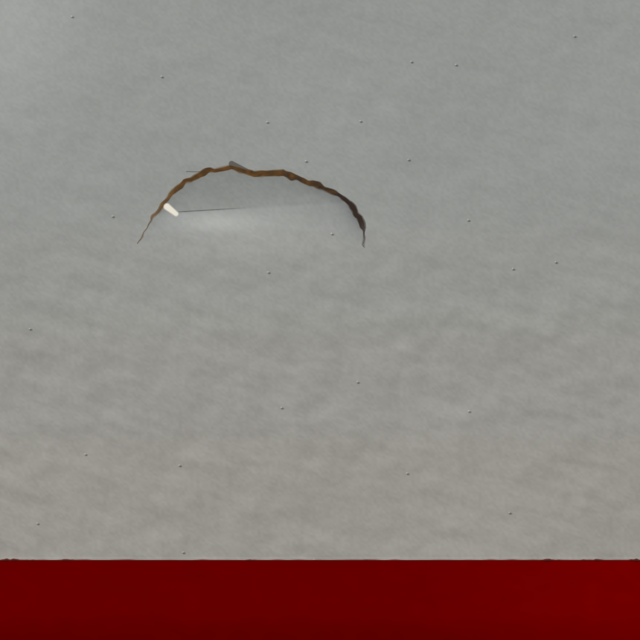
A WebGL 2 fragment shader for this texture:

```glsl
#version 300 es
precision highp float;
// Weathered grey painted wall with a curved paint crack above a deep red band.

#define BAND_TOP 0.1245
#define RELIEF 0.085
#define GRAIN 0.022
#define CRACK_WIDTH 0.0042
#define SPECK_CELLS 13.0
#define SPECK_CHANCE 0.13
#define WALL_COOL vec3(0.575, 0.583, 0.570)
#define WALL_WARM vec3(0.592, 0.580, 0.555)
#define BAND_RED vec3(0.395, 0.0, 0.0)
#define RUST vec3(0.39, 0.26, 0.12)
#define CRACK_DARK vec3(0.19, 0.15, 0.13)

uniform vec2 u_resolution;
out vec4 fragColor;

const int CRACK_POINTS = 14;
const vec2 CRACK[CRACK_POINTS] = vec2[](
  vec2(0.216, 0.620), vec2(0.237, 0.658), vec2(0.263, 0.692), vec2(0.288, 0.716),
  vec2(0.323, 0.732), vec2(0.361, 0.738), vec2(0.396, 0.728), vec2(0.443, 0.730),
  vec2(0.482, 0.715), vec2(0.524, 0.700), vec2(0.547, 0.682), vec2(0.562, 0.660),
  vec2(0.569, 0.638), vec2(0.568, 0.614));

float hash(vec2 p) {
  vec3 q = fract(p.xyx * vec3(0.1031, 0.1030, 0.0973));
  q += dot(q, q.yzx + 33.33);
  return fract((q.x + q.y) * q.z);
}

float noise(vec2 p) {
  vec2 i = floor(p), f = fract(p);
  f = f * f * (3.0 - 2.0 * f);
  return mix(mix(hash(i), hash(i + vec2(1, 0)), f.x),
             mix(hash(i + vec2(0, 1)), hash(i + vec2(1, 1)), f.x), f.y);
}

float fbm(vec2 p) {
  float sum = 0.0, amp = 0.5;
  for (int i = 0; i < 4; i++) {
    sum += amp * noise(p);
    p = mat2(1.6, 1.2, -1.2, 1.6) * p + 7.3;
    amp *= 0.5;
  }
  return sum;
}

// x: distance to the segment, y: position along it
vec2 segment(vec2 p, vec2 a, vec2 b) {
  vec2 ab = b - a;
  float t = clamp(dot(p - a, ab) / dot(ab, ab), 0.0, 1.0);
  return vec2(length(p - a - ab * t), t);
}

float cover(float d, float soft) { return 1.0 - smoothstep(-soft, soft, d); }
float blob(vec2 p, vec2 centre, vec2 size) {
  vec2 q = (p - centre) / size;
  return exp(-dot(q, q));
}

// x: distance, y: position along the crack, z: positive below it
vec3 crackField(vec2 p) {
  vec3 best = vec3(9.0, 0.0, 0.0);
  for (int i = 0; i < CRACK_POINTS - 1; i++) {
    vec2 a = CRACK[i], ab = CRACK[i + 1] - a, s = segment(p, a, CRACK[i + 1]);
    float side = ab.y * (p.x - a.x) - ab.x * (p.y - a.y);
    if (s.x < best.x) best = vec3(s.x, (float(i) + s.y) / float(CRACK_POINTS - 1), side);
  }
  return best;
}

vec3 wall(vec2 p) {
  vec3 col = mix(WALL_WARM, WALL_COOL, smoothstep(0.2, 0.75, p.y));
  col += 0.055 * blob(p, vec2(0.0, 0.95), vec2(0.13, 0.16));
  col += 0.025 * (fbm(p * vec2(4.0, 6.0)) - 0.47);
  // Side-lit relief, calmer near the top
  vec2 q = p * vec2(24.0, 36.0) + vec2(0.0, 9.0 * p.x);
  float slope = fbm(q) - fbm(q + vec2(-0.22, 0.38));
  col += RELIEF * slope * mix(1.0, 0.45, smoothstep(0.45, 0.75, p.y));
  col += GRAIN * (noise(p * vec2(130.0, 260.0) + p.x * 90.0) - 0.5);
  return col;
}

vec3 addSpecks(vec3 col, vec2 p, float px) {
  vec2 cell = floor(p * SPECK_CELLS);
  vec2 at = 0.2 + 0.6 * vec2(hash(cell + 11.0), hash(cell + 47.0));
  vec2 d = (fract(p * SPECK_CELLS) - at) / SPECK_CELLS;
  float on = step(hash(cell + 83.0), SPECK_CHANCE);
  col -= 0.18 * on * cover(length(d * vec2(0.7, 1.0)) - 0.0014, px);
  return col + 0.10 * on * cover(length(d + vec2(0.002, -0.002)) - 0.001, px);
}

vec3 addCrack(vec3 col, vec2 p, float px) {
  vec2 wobble = vec2(noise(p * 110.0), noise(p * 110.0 + 40.0)) - 0.5;
  vec3 c = crackField(p + 0.004 * wobble);
  float inside = smoothstep(-0.00003, 0.00003, c.z) * smoothstep(0.615, 0.66, p.y);
  float rightSide = smoothstep(0.45, 0.9, c.y);

  // Recess shade, lifted flap and its pale lip
  col -= inside * exp(-c.x / 0.016) * mix(0.05, 0.17, rightSide) * vec3(1.0, 0.95, 0.87);
  float lipY = 0.668 + 0.06 * (p.x - 0.28);
  float lipFade = smoothstep(0.265, 0.29, p.x) * (1.0 - smoothstep(0.33, 0.40, p.x));
  col -= 0.035 * inside * smoothstep(lipY - 0.004, lipY + 0.004, p.y);
  col += 0.075 * blob(p, vec2(0.335, 0.653), vec2(0.085, 0.018));
  col += 0.03 * blob(p, vec2(0.40, 0.635), vec2(0.15, 0.04));
  col -= 0.16 * lipFade * cover(abs(p.y - lipY - 0.001) - 0.0008, px);

  // Thin hairline and torn flake beside the crest
  float hair = segment(p, vec2(0.292, 0.732), vec2(0.325, 0.731)).x;
  col = mix(col, vec3(0.36), 0.7 * cover(hair - 0.0007, px));
  vec2 flake = segment(p, vec2(0.362, 0.744), vec2(0.393, 0.731));
  col = mix(col, vec3(0.34, 0.32, 0.30), 0.85 * cover(flake.x - 0.0045 * (1.0 - 0.6 * flake.y), px));

  // Rusty edge on the left, dark edge on the right
  float taper = smoothstep(0.0, 0.25, c.y) * (1.0 - smoothstep(0.84, 1.0, c.y));
  float width = CRACK_WIDTH * mix(0.18, 1.0, taper) * (0.65 + 0.7 * noise(p * 75.0));
  vec3 edge = mix(RUST, CRACK_DARK, clamp(rightSide + 0.7 * noise(p * 160.0) - 0.1, 0.0, 1.0));
  col = mix(col, edge, mix(0.55, 0.95, taper) * cover(c.x - width, px * 1.2));

  // Bright exposed chip
  vec2 chip = segment(p, vec2(0.261, 0.677), vec2(0.275, 0.666));
  return mix(col, vec3(0.90, 0.88, 0.82), cover(chip.x - 0.0052 + 0.0015 * chip.y, px * 1.3));
}

vec3 redBand(vec2 p) {
  float glow = smoothstep(0.55, 1.0, p.x) * 0.045 - 0.04 * (1.0 - smoothstep(0.0, 0.05, p.y));
  return BAND_RED + vec3(glow + 0.025 * (fbm(p * vec2(40.0, 60.0)) - 0.47), 0.0, 0.0);
}

void main() {
  vec2 p = gl_FragCoord.xy / u_resolution;
  float px = 1.0 / min(u_resolution.x, u_resolution.y);
  vec3 col = addCrack(addSpecks(wall(p), p, px), p, px);

  // Band, with a pale rim and a chipped dark seam
  float top = BAND_TOP + 0.0008 * (noise(vec2(p.x * 60.0, 3.0)) - 0.5);
  col += 0.03 * cover(abs(p.y - top - 0.004) - 0.001, 0.002);
  col = mix(col, redBand(p), cover(p.y - top, px));
  float chips = smoothstep(0.62, 0.85, noise(vec2(p.x * 28.0, 9.0))) * noise(vec2(p.x * 190.0, 5.0));
  float seam = cover(abs(p.y - top) - 0.0006 - 0.0022 * chips, px);
  col = mix(col, vec3(0.24, 0.04, 0.03), 0.75 * seam);
  fragColor = vec4(clamp(col, 0.0, 1.0), 1.0);
}
```
